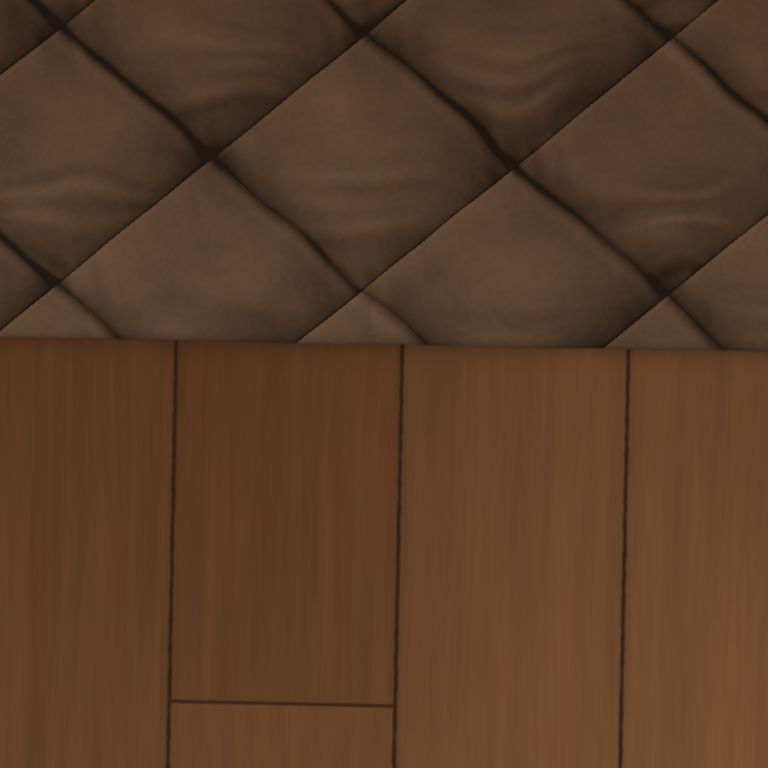
A Shadertoy shader for this texture:

```glsl
// Brown diamond-quilted fabric lying over a wooden plank floor.

float hash(vec2 p) {
    p = fract(p * vec2(0.1031, 0.1137));
    p += dot(p, p.yx + 33.3);
    return fract((p.x + p.y) * p.x * 7.31);
}

float noise(vec2 p) {
    vec2 i = floor(p), f = fract(p);
    f = f * f * (3.0 - 2.0 * f);
    return mix(mix(hash(i), hash(i + vec2(1, 0)), f.x),
               mix(hash(i + vec2(0, 1)), hash(i + vec2(1, 1)), f.x), f.y);
}

float fbm(vec2 p) {
    float sum = 0.0, amp = 0.5;
    for (int i = 0; i < 4; i++) {
        sum += amp * noise(p);
        p = p * 2.03 + 17.1;
        amp *= 0.5;
    }
    return sum / 0.9375;
}

// Soft line of the given half width around distance zero
float line(float d, float width, float px) {
    return 1.0 - smoothstep(width - px, width + px, abs(d));
}

vec3 floorColor(vec2 p, float px) {
    // Planks lean slightly to the right
    float across = (p.x - 0.02 * p.y - 0.2185) / 0.2945;
    float plank = floor(across);
    float gap = (across - round(across)) * 0.2945;
    float jointY = p.y - 0.087 + 0.022 * (p.x - 0.22);
    float middle = step(abs(plank), 0.5);
    float shortBoard = middle * step(jointY, 0.0);

    // Light grows to the right and towards the viewer
    float light = 0.16 + 0.45 * smoothstep(0.1, 0.95, p.x) + 0.45 * (1.0 - p.y / 0.56);
    light += 0.16 * shortBoard - 0.16 * middle + 0.06 * step(0.5, plank);
    vec3 col = mix(vec3(0.335, 0.202, 0.118), vec3(0.435, 0.288, 0.178), clamp(light, 0.0, 1.1));

    // Long grain, fine pores and broad wavy figure
    vec2 g = vec2(p.x - 0.02 * p.y, p.y) + vec2(plank * 3.7 + shortBoard * 1.9, plank * 1.3);
    g.x += 0.012 * noise(g * vec2(7.0, 5.0));
    float grain = fbm(g * vec2(70.0, 3.0)) - 0.5;
    float pores = noise(g * vec2(260.0, 16.0)) - 0.5;
    float figure = fbm(g * vec2(14.0, 2.0)) - 0.5;
    col *= 1.0 + 0.14 * grain + 0.045 * pores + 0.10 * figure;

    // Grooves between boards, with slightly broken edges
    float rough = 0.0012 * (noise(vec2(plank, p.y * 130.0)) - 0.5);
    float groove = 0.85 * line(gap + rough, 0.0022, 0.0012 + px);
    groove = max(groove, 0.75 * middle * line(jointY, 0.002, 0.001 + px));
    col *= 1.0 - 0.10 * exp(-abs(gap) / 0.008);
    return mix(col, vec3(0.165, 0.098, 0.058), groove);
}

vec3 quiltColor(vec2 p, float px) {
    // Two slanted seam families; whole numbers lie on seams
    float bend = 0.010 * (noise(p * 13.0) - 0.5);
    float rise = (p.y - 0.81 * p.x + 0.09 + 0.4 * bend) / 0.33;
    float fall = (p.y + 0.88 * p.x - 0.70 + 1.6 * bend) / 0.339;
    float u = fract(rise), v = fract(fall);
    float riseDist = (rise - round(rise)) * 0.256;
    float fallDist = (fall - round(fall)) * 0.255;

    // Cloth is paler and greyer towards the lower left
    float pale = clamp(0.75 - 1.3 * (p.y - 0.55) - 0.15 * p.x, 0.0, 1.0);
    vec3 col = mix(vec3(0.300, 0.213, 0.150), vec3(0.355, 0.270, 0.205), pale);

    // Padded shading inside each diamond
    float shade = 0.86 + 0.20 * smoothstep(0.0, 0.6, u) * smoothstep(0.0, 0.22, v);
    shade -= 0.10 * smoothstep(0.65, 1.0, v) * (1.0 - u);
    shade += 0.30 * (fbm(p * vec2(9.0, 14.0)) - 0.5);

    // Level creases gather at the lower corner of a diamond
    float gather = exp(-7.0 * dot(vec2(u - 0.18, v - 0.22), vec2(u - 0.18, v - 0.22)));
    float crease = noise(vec2(p.x * 9.0 + 3.0 * rise, p.y * 58.0 + 4.0 * noise(p * 9.0)));
    shade += 0.42 * gather * (crease - 0.48);

    // Steep tucks near the crossings
    float crossing = exp(-length(vec2(riseDist, fallDist)) / 0.035);
    shade += 0.55 * crossing * (noise(vec2(p.x * 65.0 + p.y * 12.0, p.y * 14.0)) - 0.58);

    // Rising seams: shadow above, pale rolled lip below
    float above = step(0.0, riseDist);
    shade -= 0.25 * above * exp(-riseDist / 0.020);
    shade += 0.12 * (1.0 - above) * exp(riseDist / 0.012);
    shade -= 0.22 * line(riseDist - 0.001, 0.0014, 0.0015 + px);
    shade -= 0.10 * line(riseDist + 0.008, 0.0008, 0.001 + px) * noise(vec2(p.x * 150.0, 2.0));

    // Falling seams: sunken dark folds of uneven depth
    float depth = 0.45 + 0.55 * smoothstep(0.25, 0.7, noise(p * 8.0 + 4.0));
    shade -= 0.44 * depth * exp(-pow(fallDist / 0.0055, 2.0));
    shade -= 0.18 * exp(-abs(fallDist) / 0.016);
    shade += 0.09 * exp(-pow((fallDist + 0.015) / 0.008, 2.0));

    shade += 0.05 * (noise(p * 210.0) - 0.5);
    return col * clamp(shade, 0.38, 1.28);
}

void mainImage(out vec4 fragColor, in vec2 fragCoord) {
    vec2 p = fragCoord / iResolution.xy;
    float px = 1.0 / iResolution.y;

    // Signed height over the lower hem of the quilt
    float hem = p.y - 0.561 + 0.019 * p.x + 0.002 * (noise(vec2(p.x * 14.0, 3.0)) - 0.5);
    vec3 wood = floorColor(p, px) * (1.0 - 0.22 * exp(min(hem, 0.0) / 0.012));
    vec3 cloth = quiltColor(p, px) * (1.0 - 0.25 * exp(-max(hem, 0.0) / 0.006));
    vec3 col = mix(wood, cloth, smoothstep(-0.001 - px, 0.001 + px, hem));
    fragColor = vec4(col, 1.0);
}
```
